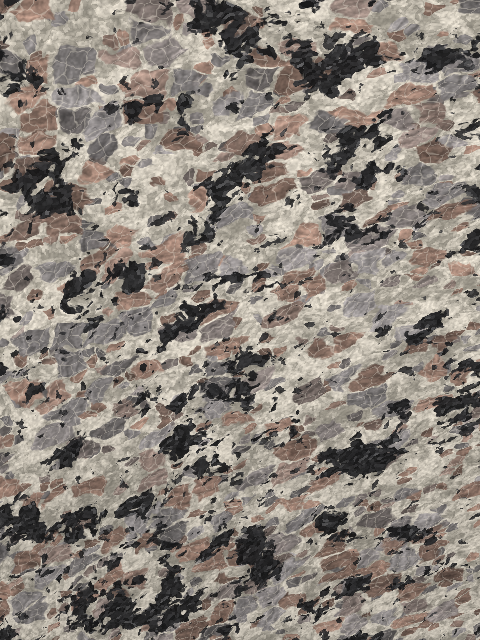
Give the GLSL for this texture, as a Shadertoy shader.

```glsl
// Polished granite slab: cream matrix, brown and grey feldspar, black mica, receding downwards.
#define CRYSTAL_SCALE 18.0
#define CRYSTAL_SHARE 0.46
#define MICA_SCALE 13.0
#define MICA_LEVEL 0.645
#define GRAIN_SCALE 135.0
#define GRAIN_CONTRAST 0.30
#define FLOW_SLANT 0.6
#define CREAM vec3(0.85, 0.82, 0.765)
#define MATRIX_GREY vec3(0.57, 0.55, 0.505)
#define BROWN vec3(0.49, 0.395, 0.35)
#define SLATE vec3(0.45, 0.435, 0.435)
#define MICA vec3(0.13, 0.13, 0.135)

vec2 hash2(vec2 p) {
    vec3 a = fract(p.xyx * vec3(0.1031, 0.1030, 0.0973));
    a += dot(a, a.yzx + 33.33);
    return fract((a.xx + a.yz) * a.zy);
}

float valueNoise(vec2 p) {
    vec2 i = floor(p), f = fract(p);
    f = f * f * (3.0 - 2.0 * f);
    float low = mix(hash2(i).x, hash2(i + vec2(1, 0)).x, f.x);
    float high = mix(hash2(i + vec2(0, 1)).x, hash2(i + vec2(1, 1)).x, f.x);
    return mix(low, high, f.y);
}

float layeredNoise(vec2 p) {
    float sum = 0.0, weight = 0.533;
    for (int i = 0; i < 4; i++) {
        p = mat2(0.8, 0.6, -0.6, 0.8) * p + 17.3;
        sum += weight * valueNoise(p);
        p *= 2.03;
        weight *= 0.5;
    }
    return sum;
}

// Cellular noise: x = distance to centre, y = gap to the next cell, zw = cell identity
vec4 cells(vec2 p) {
    vec2 base = floor(p), id = base;
    float nearest = 9.0, second = 9.0;
    for (int y = -1; y <= 1; y++)
    for (int x = -1; x <= 1; x++) {
        vec2 cell = base + vec2(x, y);
        float d = length(cell + 0.1 + 0.8 * hash2(cell) - p);
        if (d < nearest) { second = nearest; nearest = d; id = cell; }
        else second = min(second, d);
    }
    return vec4(nearest, second - nearest, hash2(id + 71.7));
}

// Tilted slab: grains shrink, flatten and slant towards the bottom
vec2 slabPlane(vec2 p) {
    float depth = 1.0 - p.y;
    return vec2(p.x * (1.0 + 0.45 * depth),
                depth * (1.0 + 0.35 * depth) + FLOW_SLANT * p.x * depth) + 3.0;
}

// Lays one generation of feldspar crystals over the matrix
vec3 addCrystals(vec3 col, vec2 p, float scale, float share, float rough) {
    vec4 c = cells(p * scale * vec2(0.9, 1.1));
    float present = step(c.z, share);
    float body = smoothstep(0.05, 0.17, c.y + 0.35 * (rough - 0.5)) * present;
    vec3 tint = mix(BROWN, SLATE, smoothstep(0.3, 0.7, c.w));
    tint *= 0.80 + 0.48 * fract(c.w * 7.3 + c.z * 5.1);

    // Cleavage streaks run in a different direction in each crystal
    float angle = 0.5 + 2.2 * (c.w - 0.5);
    vec2 along = vec2(cos(angle), -sin(angle));
    vec2 s = vec2(dot(p, along), dot(p, vec2(-along.y, along.x)));
    float streak = valueNoise(s * vec2(45.0, 190.0)) - 0.5;
    streak += 0.25 * sin(s.y * 310.0 + 6.0 * rough + 9.0 * c.w);
    tint *= 1.0 + 0.28 * streak + 0.5 * (rough - 0.5);

    // Pale healed cracks
    float crack = 1.0 - smoothstep(0.02, 0.11, cells(p * 42.0 + c.zw * 9.0).y);
    tint = mix(tint, CREAM, 0.38 * crack);
    return mix(col, tint, 0.93 * body);
}

void mainImage(out vec4 fragColor, in vec2 fragCoord) {
    vec2 canvas = fragCoord / iResolution.y;
    vec2 q = slabPlane(canvas);
    vec2 warp = vec2(layeredNoise(q * 28.0), layeredNoise(q * 28.0 + 40.0)) - 0.5;
    vec2 p = q + 0.028 * warp;

    float rough = layeredNoise(p * 62.0);
    vec4 fine = cells(p * GRAIN_SCALE);
    vec4 medium = cells(p * 58.0);

    // Cream and grey matrix
    float cloud = layeredNoise(p * 15.0 + 8.0);
    float pale = 0.55 + 1.1 * (cloud - 0.5) + 0.35 * (medium.z - 0.5)
               + 0.45 * (fine.z - 0.5) + 0.9 * (rough - 0.5);
    vec3 col = mix(MATRIX_GREY, CREAM, smoothstep(0.0, 1.0, pale));

    // Small crystals first, large ones over them
    col = addCrystals(col, p + 5.0, CRYSTAL_SCALE * 2.3, CRYSTAL_SHARE * 0.55, rough);
    col = addCrystals(col, p, CRYSTAL_SCALE, CRYSTAL_SHARE, rough);

    // Ragged mica clumps and scattered flecks
    float clump = layeredNoise(p * MICA_SCALE + 23.0)
                + 0.30 * (rough - 0.5) - 0.12 * (medium.x - 0.4);
    float mica = smoothstep(MICA_LEVEL - 0.014, MICA_LEVEL + 0.02, clump);
    float fleck = layeredNoise(p * 47.0 + 61.0) + 0.25 * (clump - 0.5);
    mica = max(mica, 0.9 * smoothstep(0.70, 0.74, fleck));
    vec3 micaTint = MICA * (0.6 + 0.9 * fine.z) + 0.16 * smoothstep(0.8, 1.0, fine.w);
    col = mix(col, micaTint, 0.96 * mica);

    // Fine sparkle and falling light
    float grain = 0.6 * (valueNoise(q * 240.0) - 0.5) + 0.4 * (0.45 - fine.x);
    col *= 1.0 + GRAIN_CONTRAST * grain;
    col *= mix(0.92, 1.03, smoothstep(0.0, 0.6, canvas.y));
    fragColor = vec4(clamp(col, 0.0, 1.0), 1.0);
}
```
